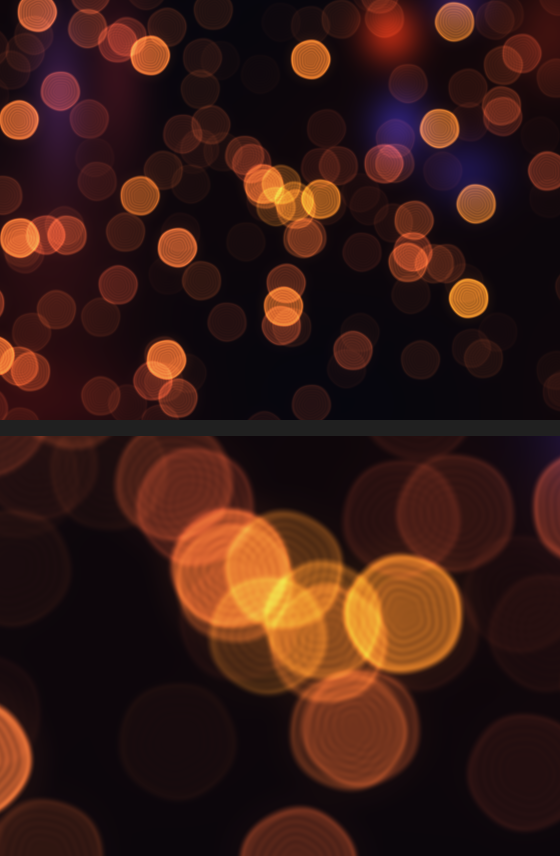
Top: the whole. Bottom: its middle third, enlarged.
Reproduce this background procedurally as a WebGL 2 fragment shader.

```glsl
#version 300 es
precision highp float;
// Night bokeh: overlapping amber and rust lens discs over dim coloured glows.

#define DISC_RADIUS 0.047
#define EDGE_SOFTNESS 0.0035
#define RIM_WIDTH 0.0028
#define RIM_STRENGTH 0.36
#define BRIGHT_COUNT 15
#define MEDIUM_COUNT 26
#define FAINT_COUNT 88
#define CLUSTER_COUNT 9
#define RING_CONTRAST 0.06

uniform vec2 u_resolution;
out vec4 fragColor;

const vec3 RUST  = vec3(0.62, 0.23, 0.13);
const vec3 AMBER = vec3(0.74, 0.36, 0.11);
const vec3 GOLD  = vec3(0.79, 0.48, 0.10);
const vec3 ROSE  = vec3(0.74, 0.34, 0.22);

vec3 hash3(float n) {
  vec3 p = fract(vec3(n) * vec3(0.1031, 0.1030, 0.0973));
  p += dot(p, p.yzx + 33.33);
  return fract((p.xxy + p.yzz) * p.zyx);
}

// Soft elliptical light
float glow(vec2 p, vec2 center, vec2 size) {
  vec2 q = (p - center) / size;
  return exp(-dot(q, q));
}

// Lens disc: flat fill, bright rim, faint wavy rings inside
float lensDisc(vec2 offset, float seed) {
  float dist = length(offset);
  if (dist > DISC_RADIUS * 1.6) return 0.0;
  float angle = atan(offset.y, offset.x);
  float radius = DISC_RADIUS * (1.0 + 0.012 * sin(5.0 * angle + seed * 6.28));
  float t = dist / radius;

  float fill = 1.0 - smoothstep(-EDGE_SOFTNESS, EDGE_SOFTNESS, dist - radius);
  float rimOffset = (dist - radius * 0.94) / RIM_WIDTH;
  float rim = RIM_STRENGTH * exp(-rimOffset * rimOffset);
  float wobble = 1.3 * sin(2.0 * angle + seed * 9.0) + 0.6 * sin(5.0 * angle + seed * 17.0);
  float rings = RING_CONTRAST * sin(46.0 * t + wobble) * smoothstep(0.1, 0.5, t);
  float halo = 0.07 * (1.0 - smoothstep(0.9, 1.55, t));
  return fill * (0.78 + 0.08 * t * t + rings + rim) + halo;
}

// Dark maroon and navy haze with a few coloured lights
vec3 backdrop(vec2 p) {
  float haze = 0.5 + 0.25 * sin(4.1 * p.x + 2.0 * sin(2.7 * p.y) + 1.2)
                   + 0.25 * sin(5.3 * p.y - 3.1 * p.x + 0.6);
  vec3 color = mix(vec3(0.025, 0.022, 0.050), vec3(0.070, 0.026, 0.036), haze);
  color += vec3(0.15, 0.07, 0.19) * glow(p, vec2(0.14, 0.78), vec2(0.065, 0.19));
  color += vec3(0.17, 0.04, 0.05) * glow(p, vec2(0.28, 0.83), vec2(0.07, 0.20));
  color += vec3(0.58, 0.12, 0.03) * glow(p, vec2(0.93, 0.92), vec2(0.07, 0.07));
  color += vec3(0.10, 0.09, 0.38) * glow(p, vec2(0.95, 0.70), vec2(0.07, 0.08));
  color += vec3(0.05, 0.05, 0.24) * glow(p, vec2(1.11, 0.59), vec2(0.09, 0.08));
  color += vec3(0.10, 0.06, 0.24) * glow(p, vec2(1.09, 1.00), vec2(0.07, 0.06));
  color += vec3(0.17, 0.04, 0.02) * glow(p, vec2(1.31, 0.92), vec2(0.09, 0.12));
  color += vec3(0.12, 0.02, 0.02) * glow(p, vec2(0.08, 0.04), vec2(0.26, 0.12));
  color += vec3(0.12, 0.03, 0.03) * glow(p, vec2(0.12, 0.42), vec2(0.18, 0.28));
  return color;
}

// Evenly spread bright discs with a little jitter
vec3 brightDiscs(vec2 p, vec2 extent) {
  vec3 light = vec3(0.0);
  for (int i = 0; i < BRIGHT_COUNT; i++) {
    float n = float(i);
    vec3 rnd = hash3(n + 7.0);
    vec2 spot = fract(vec2(0.27, 0.56) + n * vec2(0.7549, 0.5698));
    vec2 center = (spot + 0.07 * (rnd.xy - 0.5)) * extent;
    vec3 tint = rnd.z < 0.6 ? mix(AMBER, GOLD, rnd.x) : mix(ROSE, AMBER, rnd.y);
    light += tint * mix(0.68, 1.02, rnd.y) * lensDisc(p - center, rnd.x);
  }
  return light;
}

// Freely scattered dim discs, the first few of them stronger
vec3 dimDiscs(vec2 p, vec2 extent) {
  vec3 light = vec3(0.0);
  for (int i = 0; i < MEDIUM_COUNT + FAINT_COUNT; i++) {
    vec3 rnd = hash3(float(i) + 61.0);
    vec3 tone = hash3(float(i) + 307.0);
    vec2 center = (rnd.xy * 1.06 - 0.03) * extent;
    float gain = i < MEDIUM_COUNT ? mix(0.30, 0.55, rnd.z) : mix(0.04, 0.24, rnd.z);
    light += mix(RUST, AMBER, 0.6 * tone.x) * gain * lensDisc(p - center, tone.y);
  }
  return light;
}

// Dense diagonal knot of discs near the middle
vec3 discCluster(vec2 p, vec2 extent) {
  vec3 light = vec3(0.0);
  for (int i = 0; i < CLUSTER_COUNT; i++) {
    vec3 rnd = hash3(float(i) + 503.0);
    float along = float(i) / float(CLUSTER_COUNT - 1) - 0.5;
    vec2 center = extent * vec2(0.49, 0.51) + along * vec2(0.12, -0.17) + 0.07 * (rnd.xy - 0.5);
    light += mix(RUST, GOLD, rnd.z) * mix(0.15, 0.40, rnd.x) * lensDisc(p - center, rnd.y);
  }
  return light;
}

void main() {
  vec2 p = gl_FragCoord.xy / u_resolution.y;
  vec2 extent = vec2(u_resolution.x / u_resolution.y, 1.0);
  vec3 light = brightDiscs(p, extent) + dimDiscs(p, extent) + discCluster(p, extent);
  vec3 color = backdrop(p) + light;
  color = min(color, 0.7 + 0.25 * tanh((color - 0.7) / 0.25));
  fragColor = vec4(color, 1.0);
}
```
